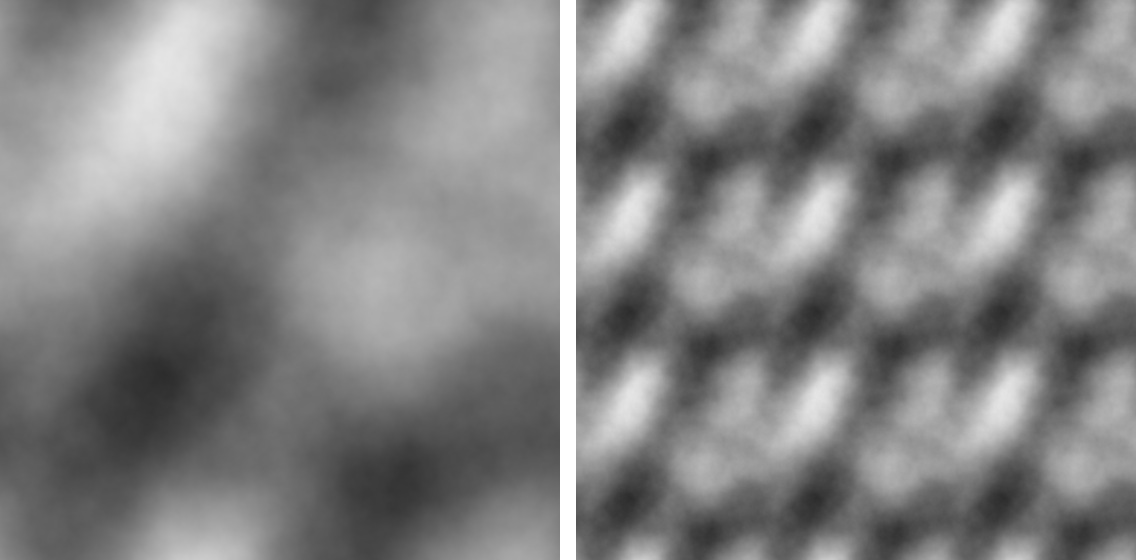
Left, the tile; right, the same tile 3 across and 3 down.
A Shadertoy shader for this texture:

```glsl
const float TAU = 6.2831853;
const float MEAN_GREY = 0.505;
const float DETAIL_STRENGTH = 0.125;
const float DETAIL_GAIN = 0.51;
const float DETAIL_REPEATS = 4.0;
const int DETAIL_OCTAVES = 6;

// Broad cloud waves: whole repeats in x and y, amplitude, phase
const int WAVE_COUNT = 9;
const vec4 WAVES[WAVE_COUNT] = vec4[WAVE_COUNT](
    vec4(0, -1, 0.141, -1.635),
    vec4(0, -2, 0.032, -0.535),
    vec4(1, -1, 0.091, -2.065),
    vec4(1,  1, 0.031, -0.538),
    vec4(1,  0, 0.036, -0.405),
    vec4(2, -1, 0.097,  1.282),
    vec4(2,  1, 0.020,  1.829),
    vec4(2,  0, 0.028,  1.883),
    vec4(2, -2, 0.017,  1.083));

float hash(vec2 cell, float seed) {
    uvec3 h = uvec3(cell, seed) * uvec3(1597u, 3812u, 7919u) + 101u;
    uint n = h.x ^ (h.y * 2747u) ^ (h.z * 9241u);
    n = (n ^ (n >> 15)) * 73856093u;
    n = (n ^ (n >> 13)) * 19349663u;
    n ^= n >> 16;
    return float(n & 65535u) / 65536.0;
}

// Slope contribution of one lattice corner, wrapped at the period
float corner(vec2 cell, vec2 offset, float period) {
    float angle = TAU * hash(mod(cell, period), period);
    return dot(vec2(cos(angle), sin(angle)), offset);
}

float gradientNoise(vec2 p, float period) {
    vec2 cell = floor(p);
    vec2 f = p - cell;
    vec2 s = f * f * f * (f * (f * 6.0 - 15.0) + 10.0);
    vec2 e = vec2(1.0, 0.0);
    float low = mix(corner(cell, f, period),
                    corner(cell + e, f - e, period), s.x);
    float high = mix(corner(cell + e.yx, f - e.yx, period),
                     corner(cell + e.xx, f - e.xx, period), s.x);
    return mix(low, high, s.y);
}

float broadClouds(vec2 uv) {
    float sum = 0.0;
    for (int i = 0; i < WAVE_COUNT; i++) {
        vec4 wave = WAVES[i];
        sum += wave.z * cos(TAU * dot(wave.xy, uv) + wave.w);
    }
    return sum;
}

// Fractal detail without a preferred direction; each octave is shifted
// so that the lattices do not line up
float fineClouds(vec2 uv) {
    float sum = 0.0;
    float strength = DETAIL_STRENGTH;
    float repeats = DETAIL_REPEATS;
    vec2 shift = vec2(0.37, 0.71);
    for (int i = 0; i < DETAIL_OCTAVES; i++) {
        sum += strength * gradientNoise(uv * repeats + shift, repeats);
        strength *= DETAIL_GAIN;
        repeats *= 2.0;
        shift = fract(shift * 1.7 + 0.23);
    }
    return sum;
}

void mainImage(out vec4 fragColor, in vec2 fragCoord) {
    vec2 uv = fragCoord / iResolution.xy;
    float grey = MEAN_GREY + broadClouds(uv) + fineClouds(uv);
    fragColor = vec4(vec3(clamp(grey, 0.0, 1.0)), 1.0);
}
```
